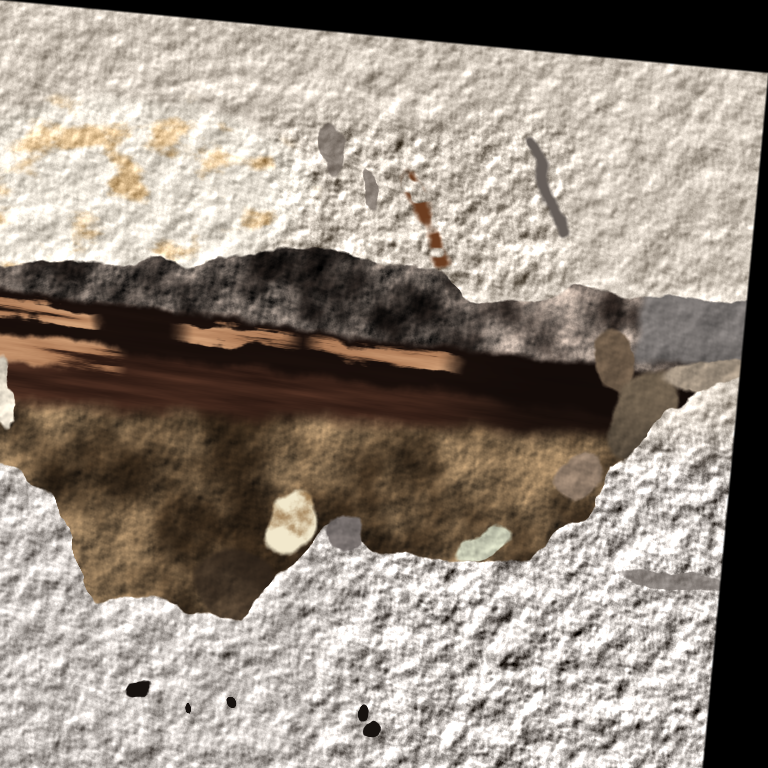
Reproduce this texture procedurally as a Shadertoy shader.

```glsl
float hash(vec2 p) {
    return fract(sin(dot(p, vec2(127.1, 311.7))) * 43758.5453);
}

float noise(vec2 p) {
    vec2 i = floor(p), f = fract(p);
    f = f * f * (3.0 - 2.0 * f);
    return mix(mix(hash(i), hash(i + vec2(1, 0)), f.x),
               mix(hash(i + vec2(0, 1)), hash(i + vec2(1, 1)), f.x), f.y);
}

float fbm(vec2 p) {
    float sum = 0.0, amp = 0.5;
    for (int i = 0; i < 5; i++) {
        sum += amp * noise(p);
        p = mat2(1.6, 1.2, -1.2, 1.6) * p + 7.3;
        amp *= 0.5;
    }
    return sum;
}

// Slope of the noise surface toward a light at the upper left
float relief(vec2 p, float freq) {
    return fbm(p * freq) - fbm((p + vec2(-0.003, 0.004)) * freq);
}

float profile(float heights[17], float x) {
    float s = clamp(x, 0.0, 0.999) * 16.0;
    int i = int(s);
    return mix(heights[i], heights[i + 1], smoothstep(0.0, 1.0, fract(s)));
}

float segment(vec2 p, vec2 a, vec2 b) {
    vec2 d = b - a;
    return length(p - a - d * clamp(dot(p - a, d) / dot(d, d), 0.0, 1.0));
}

float blob(vec2 p, vec2 center, vec2 radius, float angle) {
    float c = cos(angle), s = sin(angle);
    vec2 q = mat2(c, -s, s, c) * (p - center) / radius;
    return 1.0 - smoothstep(0.88, 1.06, length(q));
}

float band(float v, float lo, float hi, float soft) {
    return smoothstep(lo - soft, lo + soft, v) * (1.0 - smoothstep(hi - soft, hi + soft, v));
}

vec3 plaster(vec2 p, vec2 w, float rim) {
    float lower = 1.0 - smoothstep(0.35, 0.5, p.y);
    float rough = mix(0.75, 1.1 + 0.7 * smoothstep(0.3, 0.6, p.x), lower);
    rough += 0.6 * band(p.y, 0.62, 0.84, 0.04) * band(p.x, 0.36, 0.74, 0.05);
    vec3 col = mix(vec3(0.80, 0.76, 0.71), vec3(0.78, 0.755, 0.735), lower);

    // Bare white coat with ochre stains
    float white = blob(w, vec2(0.14, 0.75), vec2(0.27, 0.125), 0.0);
    col = mix(col, vec3(0.94, 0.91, 0.86), white * 0.9);
    col = mix(col, vec3(0.83, 0.68, 0.47), white * smoothstep(0.52, 0.72, fbm(p * vec2(18, 28))) * 0.8);
    col += 0.13 * (1.0 - smoothstep(0.0, 0.035, rim)) * smoothstep(0.3, 0.6, noise(p * 35.0));
    col += 1.9 * rough * relief(p, 32.0) + 0.6 * rough * relief(p, 90.0);
    col += 0.10 * (fbm(p * 7.0) - 0.45);

    // Ridge, crack and rust streak
    col += 0.14 * (1.0 - smoothstep(0.002, 0.009, segment(w, vec2(0.24, 0.89), vec2(0.56, 0.868))));
    float crack = segment(w, vec2(0.69, 0.815), vec2(0.738, 0.695));
    col = mix(col, vec3(0.40, 0.37, 0.35), 1.0 - smoothstep(0.004, 0.011, crack));
    float rust = segment(w, vec2(0.53, 0.77), vec2(0.575, 0.66));
    col = mix(col, vec3(0.42, 0.24, 0.13), (1.0 - smoothstep(0.004, 0.014, rust)) * smoothstep(0.4, 0.6, noise(p * 70.0)));
    float dent = blob(w, vec2(0.43, 0.805), vec2(0.014, 0.035), 0.0) + blob(w, vec2(0.48, 0.755), vec2(0.01, 0.03), 0.2);
    col = mix(col, vec3(0.43, 0.39, 0.36), dent * 0.75);
    col = mix(col, vec3(0.48, 0.45, 0.43), blob(w, vec2(0.88, 0.245), vec2(0.075, 0.013), -0.1) * 0.8);
    col += 0.12 * blob(w, vec2(0.88, 0.285), vec2(0.09, 0.018), 0.12);

    // Air holes
    float pit = blob(w, vec2(0.182, 0.10), vec2(0.015, 0.012), 0.3);
    pit += blob(w, vec2(0.475, 0.068), vec2(0.009), 0.0) + blob(w, vec2(0.488, 0.05), vec2(0.013, 0.009), 0.0);
    pit += blob(w, vec2(0.248, 0.073), vec2(0.006), 0.0) + blob(w, vec2(0.295, 0.09), vec2(0.007), 0.0);
    return mix(col, vec3(0.09, 0.07, 0.06), min(pit, 1.0));
}

vec3 cavity(vec2 p, vec2 w) {
    float tilt = w.y + 0.13 * w.x;
    float grain = fbm(vec2(p.x * 8.0, (p.y + 0.13 * p.x) * 95.0));

    // Loose earth
    vec3 col = mix(vec3(0.19, 0.14, 0.09), vec3(0.56, 0.46, 0.34), smoothstep(0.22, 0.75, fbm(p * 13.0)));
    col *= 1.0 + 3.5 * relief(p, 26.0);
    col = mix(col, vec3(0.18, 0.14, 0.11), blob(w, vec2(0.31, 0.24), vec2(0.055, 0.05), 0.0) * 0.6);

    // Beam with its deep shadow and splintered ledges
    vec3 wood = mix(vec3(0.13, 0.07, 0.05), vec3(0.36, 0.22, 0.16), grain);
    wood *= 1.0 - 0.6 * smoothstep(0.5, 0.72, p.x);
    wood = mix(wood, vec3(0.07, 0.04, 0.03), band(tilt, 0.562, 0.63, 0.009) * 0.85);
    float ledge = band(tilt + 0.025 * (grain - 0.5), 0.591, 0.613, 0.003);
    ledge *= max(1.0 - smoothstep(0.12, 0.14, w.x), max(band(w.x, 0.24, 0.38, 0.02), band(w.x, 0.41, 0.59, 0.02)));
    ledge = max(ledge, band(tilt, 0.532, 0.568, 0.005) * (1.0 - smoothstep(0.14, 0.17, w.x)));
    wood = mix(wood, mix(vec3(0.52, 0.32, 0.20), vec3(0.92, 0.73, 0.56), grain), ledge * smoothstep(0.22, 0.42, grain));
    col = mix(col, wood, smoothstep(-0.015, 0.015, w.y - 0.475 + 0.055 * w.x));

    // Shaded mortar underside
    vec3 mortar = mix(vec3(0.10, 0.08, 0.07), vec3(0.45, 0.41, 0.38), smoothstep(0.25, 0.72, fbm(p * 20.0)));
    mortar *= 0.9 + 0.6 * smoothstep(0.55, 0.68, p.x) + 4.0 * relief(p, 40.0);
    return mix(col, mortar, smoothstep(0.618, 0.63, tilt));
}

void mainImage(out vec4 fragColor, in vec2 fragCoord) {
    vec2 p = fragCoord / iResolution.xy;
    float px = 1.5 / iResolution.y;
    vec2 w = p + 0.026 * (vec2(fbm(p * 24.0), fbm(p * 24.0 + 40.0)) - 0.48);

    // Ragged opening between the upper and lower rims
    float top = profile(float[17](0.655, 0.664, 0.66, 0.66, 0.655, 0.667, 0.68, 0.67, 0.655,
        0.65, 0.61, 0.61, 0.622, 0.613, 0.618, 0.61, 0.61), w.x);
    float bottom = profile(float[17](0.395, 0.355, 0.22, 0.221, 0.206, 0.197, 0.258, 0.32, 0.284,
        0.273, 0.27, 0.27, 0.323, 0.398, 0.464, 0.50, 0.515), w.x);
    float inside = min(top - w.y, w.y - bottom);
    vec3 hollow = cavity(p, w);

    // Smooth recess and wedged stones
    float shade = 1.0 + 2.0 * relief(p, 22.0);
    hollow = mix(hollow, vec3(0.46, 0.44, 0.43) * shade, smoothstep(0.825, 0.84, w.x) * smoothstep(0.52, 0.535, w.y));
    hollow = mix(hollow, vec3(0.42, 0.35, 0.28) * shade, blob(w, vec2(0.803, 0.53), vec2(0.028, 0.045), 0.3));
    hollow = mix(hollow, vec3(0.37, 0.32, 0.26) * (shade + 4.0 * (p.y - 0.45)), blob(w, vec2(0.838, 0.455), vec2(0.042, 0.064), -0.45));
    hollow = mix(hollow, vec3(0.64, 0.58, 0.51) * shade, blob(w, vec2(0.935, 0.507), vec2(0.07, 0.027), 0.05));
    hollow = mix(hollow, vec3(0.56, 0.48, 0.41) * shade, blob(w, vec2(0.755, 0.38), vec2(0.037, 0.025), 0.5));
    vec3 col = mix(plaster(p, w, -inside), hollow, smoothstep(-px, px, inside));

    // Pale flakes on the lower rim
    vec3 flake = mix(vec3(0.62, 0.49, 0.33), vec3(0.95, 0.91, 0.80), smoothstep(0.3, 0.55, fbm(p * 30.0)));
    col = mix(col, flake, blob(w, vec2(0.382, 0.322), vec2(0.034, 0.044), -0.3));
    col = mix(col, vec3(0.80, 0.81, 0.72) * shade, blob(w, vec2(0.627, 0.293), vec2(0.042, 0.018), 0.4));
    col = mix(col, vec3(0.45, 0.42, 0.41) * shade, blob(w, vec2(0.45, 0.305), vec2(0.024, 0.025), 0.0));
    col = mix(col, vec3(0.92, 0.88, 0.81) * shade, blob(w, vec2(0.004, 0.49), vec2(0.014, 0.05), 0.0));

    // Black surround of the tilted sheet
    float sheet = min(1.0 - 0.095 * p.x - p.y, 0.915 + 0.0945 * p.y - p.x);
    fragColor = vec4(clamp(col, 0.0, 1.0) * smoothstep(-px, px, sheet), 1.0);
}
```
